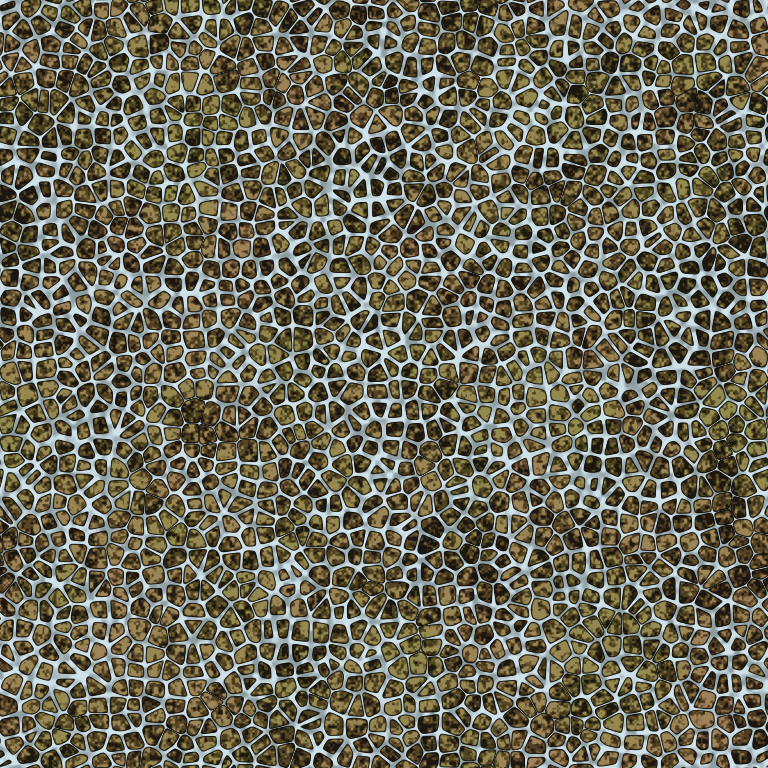
This texture is drawn by a Shadertoy shader. Its source:

```glsl
// Tiling bed of mottled brown pebbles with dark rims in pale blue-grey grout.
// Wrapped Voronoi cells give the pebbles; a soft minimum of their edge distances
// rounds the corners. Wrapped value noise adds blotches and varies the grout.

const float CELLS = 42.0;          // pebbles across the canvas
const float JITTER = 0.84;         // irregularity of the pebble layout
const float ROUNDING = 16.0;       // lower values round the corners more
const vec2  GROUT_WIDTH = vec2(-0.035, 0.165); // least and greatest half width
const float RIM_WIDTH = 0.10;
const float RIM_STRENGTH = 0.88;
const float MOTTLE_CONTRAST = 1.65;
const float CELL_CONTRAST = 0.36;
const float REGION_CONTRAST = 0.55;

const vec3 RIM = vec3(0.075, 0.065, 0.050);
const vec3 UMBER = vec3(0.110, 0.088, 0.060);
const vec3 BROWN = vec3(0.320, 0.260, 0.130);
const vec3 TAN = vec3(0.600, 0.530, 0.325);
const vec3 GROUT_GREY = vec3(0.550, 0.615, 0.635);
const vec3 GROUT_PALE = vec3(0.810, 0.885, 0.915);

vec3 hash3(vec2 p) {
    vec3 q = fract(p.xyx * vec3(0.1031, 0.1030, 0.0973));
    q += dot(q, q.yxz + 33.33);
    return fract((q.xxy + q.yzz) * q.zyx);
}

// Value noise with a whole number of lattice steps per canvas.
float wrapNoise(vec2 uv, float period, float seed) {
    vec2 p = uv * period;
    vec2 i = floor(p);
    vec2 f = p - i;
    f = f * f * (3.0 - 2.0 * f);
    vec2 lo = mod(i, period) + seed;
    vec2 hi = mod(i + 1.0, period) + seed;
    float bottom = mix(hash3(lo).x, hash3(vec2(hi.x, lo.y)).x, f.x);
    float top = mix(hash3(vec2(lo.x, hi.y)).x, hash3(hi).x, f.x);
    return mix(bottom, top, f.y);
}

vec2 pebbleCentre(vec2 cell) {
    return cell + 0.5 + JITTER * (hash3(mod(cell, CELLS)).xy - 0.5);
}

// Returns the rounded distance to the pebble edge and a random value per pebble.
vec2 pebbles(vec2 p) {
    vec2 base = floor(p);
    vec2 nearCell = base;
    vec2 toNear = vec2(0.0);
    float best = 1e3;
    for (int y = -1; y <= 1; y++)
    for (int x = -1; x <= 1; x++) {
        vec2 cell = base + vec2(x, y);
        vec2 r = pebbleCentre(cell) - p;
        float d = dot(r, r);
        if (d < best) {
            best = d;
            toNear = r;
            nearCell = cell;
        }
    }
    float sum = 0.0;
    for (int y = -2; y <= 2; y++)
    for (int x = -2; x <= 2; x++) {
        vec2 cell = nearCell + vec2(x, y);
        vec2 r = pebbleCentre(cell) - p;
        vec2 gap = r - toNear;
        if (dot(gap, gap) > 1e-4) {
            float edge = dot(0.5 * (r + toNear), normalize(gap));
            sum += exp(-ROUNDING * edge);
        }
    }
    return vec2(-log(sum) / ROUNDING, hash3(mod(nearCell, CELLS)).z);
}

void mainImage(out vec4 fragColor, in vec2 fragCoord) {
    vec2 uv = fragCoord / iResolution.xy;
    vec2 pebble = pebbles(uv * CELLS);
    float soft = max(0.03, 0.5 * CELLS / iResolution.y);

    // Blotched pebble faces, toned per pebble and per region
    float mottle = 0.55 * wrapNoise(uv, CELLS * 4.0, 11.0)
                 + 0.45 * wrapNoise(uv, CELLS * 8.0, 407.0);
    float region = 0.6 * wrapNoise(uv, 8.0, 53.0) + 0.4 * wrapNoise(uv, 19.0, 91.0);
    float tone = 0.5 + MOTTLE_CONTRAST * (mottle - 0.5)
               + CELL_CONTRAST * (pebble.y - 0.5)
               + REGION_CONTRAST * (region - 0.5);
    vec3 color = mix(UMBER, BROWN, smoothstep(0.05, 0.42, tone));
    color = mix(color, TAN, smoothstep(0.43, 0.82, tone));

    // Slight drift between olive and reddish brown
    float hue = wrapNoise(uv, 13.0, 137.0) - 0.5;
    color *= 1.0 + hue * vec3(0.10, -0.08, 0.16);

    // Dark rims
    float spread = 0.45 * wrapNoise(uv, 16.0, 211.0)
                 + 0.55 * wrapNoise(uv, CELLS, 263.0);
    float width = mix(GROUT_WIDTH.x, GROUT_WIDTH.y, spread);
    float rim = 1.0 - smoothstep(width + 0.02, width + RIM_WIDTH, pebble.x);
    color = mix(color, RIM, RIM_STRENGTH * rim);

    // Pale grout
    float chalk = wrapNoise(uv, CELLS * 3.0, 317.0);
    vec3 grout = mix(GROUT_GREY, GROUT_PALE, smoothstep(0.1, 0.75, chalk));
    float groutMask = 1.0 - smoothstep(width - soft, width + soft, pebble.x);
    color = mix(color, grout, groutMask);

    fragColor = vec4(color, 1.0);
}
```
